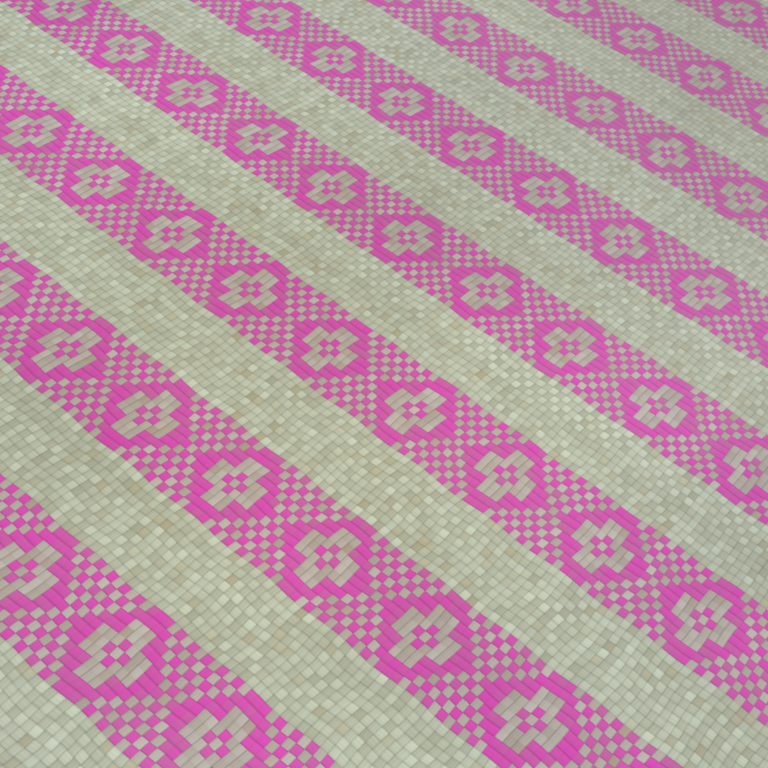
A three.js fragment shader for this texture:

```glsl
varying vec2 vUv;

const vec3 STRAW_LIGHT = vec3(0.75, 0.785, 0.71);
const vec3 STRAW_DARK = vec3(0.65, 0.665, 0.585);
const vec3 STRAW_TAN = vec3(0.66, 0.62, 0.50);
const vec3 DYE_BRIGHT = vec3(0.82, 0.29, 0.69);
const vec3 DYE_FADED = vec3(0.71, 0.42, 0.60);
const vec3 HAZE = vec3(0.69, 0.66, 0.65);

const vec2 STRANDS = vec2(14.0, 20.0); // strands per flower, strands per band
const float BAND_HALF = 5.0;           // dyed strands either side of the centre
const float SAMPLE_STEP = 0.0007;

float hash(vec2 p) {
  return fract(sin(dot(p, vec2(127.1, 311.7))) * 4375.85);
}

float layeredSines(vec2 p) {
  float sum = 0.0;
  float amp = 0.5;
  for (int k = 0; k < 4; k++) {
    sum += amp * sin(p.x + 1.3 * sin(p.y)) * cos(p.y * 0.9 + 0.7);
    p = mat2(1.5, 1.1, -1.1, 1.5) * p + 1.7;
    amp *= 0.55;
  }
  return sum;
}

// Canvas point to mat plane: x counts flowers, y counts bands
vec2 matPlane(vec2 p, vec2 along, vec2 across, vec2 centre, vec2 tilt) {
  vec2 a = along - tilt.x * p;
  vec2 b = across - tilt.y * p;
  vec2 d = p - centre;
  return vec2(d.x * b.y - d.y * b.x, a.x * d.y - a.y * d.x)
       / (a.x * b.y - a.y * b.x);
}

// Cell position relative to the nearest flower, staggered on odd bands
vec2 motifCell(vec2 cell, vec2 size) {
  float band = floor(cell.y / size.y + 0.5);
  float halfWidth = 0.5 * size.x;
  float shift = halfWidth * mod(band, 2.0);
  return vec2(mod(cell.x + shift + halfWidth, size.x) - halfWidth,
              cell.y - band * size.y);
}

// 1 where the lengthwise strand lies on top, 0 where the crosswise one does
float warpOnTop(vec2 m) {
  vec2 a = abs(m);
  float ring = a.x + a.y;
  float plain = 1.0 - step(0.5, mod(m.x + m.y, 2.0));
  float diamond = step(ring, 6.5) * step(a.y, BAND_HALF + 0.5);
  float petals = step(min(a.x, a.y), 1.5) * step(max(a.x, a.y), 3.5);
  float heart = step(abs(ring - 1.0), 0.5);
  float top = mix(plain, 1.0, diamond);
  return mix(top, heart, petals);
}

vec3 strawColor(vec2 cell, float strand, float fibre) {
  float tone = 0.55 * hash(cell + 3.0) + 0.45 * hash(vec2(strand, 8.0));
  vec3 straw = mix(STRAW_DARK, STRAW_LIGHT, clamp(tone * 1.15 + fibre, 0.0, 1.0));
  return mix(straw, STRAW_TAN, 0.5 * smoothstep(0.86, 1.0, hash(cell + 17.0)));
}

vec3 dyeColor(vec2 cell, float strand, float fibre) {
  float fade = 0.6 * hash(cell + 5.0) + 0.4 * hash(vec2(strand, 2.0));
  return mix(DYE_BRIGHT, DYE_FADED, clamp(fade * 0.85 + fibre, 0.0, 1.0));
}

vec3 weave(vec2 plane) {
  vec2 q = plane * STRANDS + 0.5;
  q += 0.13 * vec2(sin(q.y * 0.7 + 2.0 * sin(q.x * 0.11)),
                   sin(q.x * 0.6 + 2.0 * sin(q.y * 0.13)));
  vec2 cell = floor(q);
  vec2 f = q - cell - 0.5;
  vec2 m = motifCell(cell, STRANDS);
  float warp = warpOnTop(m);
  float inBand = step(abs(m.y), BAND_HALF + 0.5);

  // Position across and along the strand on top
  float side = mix(f.x, f.y, warp);
  float run = mix(f.y, f.x, warp);
  float strand = mix(cell.x + 400.0, cell.y, warp);
  float fibre = 0.09 * sin(side * 17.0 + 6.28 * hash(vec2(strand, 4.0)));

  vec3 straw = strawColor(cell, strand, fibre);
  straw = mix(straw, DYE_FADED, 0.17 * inBand);
  vec3 color = mix(straw, dyeColor(cell, strand, fibre), warp * inBand);

  // Rounded strand, dark seams and bent ends
  float seam = smoothstep(0.34, 0.5, abs(side));
  float bend = smoothstep(0.25, 0.5, abs(run)) * (1.0 - 0.7 * inBand);
  float relief = 1.03 - 0.13 * seam - 0.05 * bend + 0.05 * side;
  return color * relief * mix(0.975, 1.015, warp);
}

vec3 matColor(vec2 uv) {
  vec2 p = vec2(uv.x, 1.0 - uv.y);
  return weave(matPlane(p, vec2(0.096, 0.0658), vec2(0.2031, -0.0794),
                        vec2(0.4297, 0.4531), vec2(-0.028, 0.088)));
}

void main() {
  // Averaged samples smooth the strand edges
  vec3 color = vec3(0.0);
  for (int y = -1; y <= 1; y++) {
    for (int x = -1; x <= 1; x++) {
      color += matColor(vUv + SAMPLE_STEP * vec2(float(x), float(y))) / 9.0;
    }
  }

  // Distance haze and uneven room light
  float distant = smoothstep(0.9, 2.0, vUv.x + vUv.y);
  color = mix(color, HAZE, 0.22 * distant);
  color *= 1.0 + 0.06 * layeredSines(vUv * 5.0) - 0.05 * distant;
  color += vec3(0.012, 0.0, -0.02) * (1.0 - smoothstep(0.1, 0.6, distance(vUv, vec2(0.35, 0.45))));
  gl_FragColor = vec4(color, 1.0);
}
```
